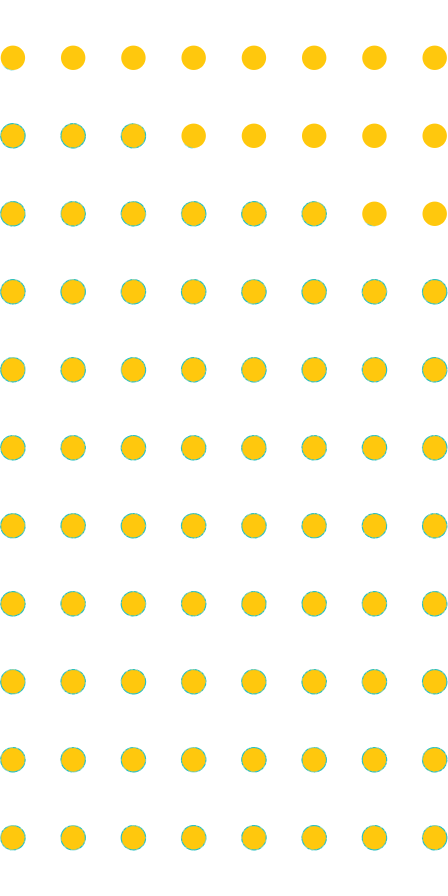
Reproduce this pattern procedurally as a WebGL 2 fragment shader.

```glsl
#version 300 es
precision highp float;
// Grid of 8 by 11 yellow dots on white, with thin broken teal rims that are missing at the upper right.

uniform vec2 u_resolution;
out vec4 fragColor;

// Lengths are in canvas widths, measured from the top left corner.
const vec2 GRID_COUNT = vec2(8.0, 11.0);
const vec2 FIRST_CENTER = vec2(0.0288, 0.1290);
const vec2 SPACING = vec2(0.1345, 0.1741);
const float DOT_RADIUS = 0.0272;
const float RIM_WIDTH = 0.0026;

const vec3 WHITE = vec3(1.0);
const vec3 YELLOW = vec3(1.0, 0.785, 0.05);
const vec3 TEAL = vec3(0.16, 0.75, 0.76);

vec2 hashGradient(vec2 cell) {
    float h = fract(sin(dot(cell, vec2(127.1, 311.7))) * 43758.5);
    float angle = 6.28319 * h;
    return vec2(cos(angle), sin(angle));
}

float gradientNoise(vec2 p) {
    vec2 i = floor(p);
    vec2 f = fract(p);
    vec2 u = f * f * f * (f * (f * 6.0 - 15.0) + 10.0);
    float a = dot(hashGradient(i), f);
    float b = dot(hashGradient(i + vec2(1.0, 0.0)), f - vec2(1.0, 0.0));
    float c = dot(hashGradient(i + vec2(0.0, 1.0)), f - vec2(0.0, 1.0));
    float d = dot(hashGradient(i + vec2(1.0, 1.0)), f - vec2(1.0, 1.0));
    return mix(mix(a, b, u.x), mix(c, d, u.x), u.y);
}

// Share of a pixel that lies inside a shape with signed distance d.
float coverage(float d, float pixel) {
    return clamp(0.5 - d / pixel, 0.0, 1.0);
}

// Coverage of a line centred on the outline; stays correct below one pixel.
float outline(float d, float width, float pixel) {
    return coverage(d - 0.5 * width, pixel) - coverage(d + 0.5 * width, pixel);
}

// Signed distance to the nearest dot of a bounded grid.
float dotGrid(vec2 p, vec2 gridPos, vec2 count, float radius) {
    vec2 index = clamp(floor(gridPos + 0.5), vec2(0.0), count - 1.0);
    return length(p - FIRST_CENTER - index * SPACING) - radius;
}

// Rims appear below a slanted line that drops one row every three columns.
float rimRegion(vec2 gridPos) {
    return smoothstep(0.42, 0.58, 3.0 * gridPos.y - gridPos.x);
}

void main() {
    float pixel = 1.0 / u_resolution.x;
    vec2 p = vec2(gl_FragCoord.x, u_resolution.y - gl_FragCoord.y) * pixel;
    vec2 gridPos = (p - FIRST_CENTER) / SPACING;
    float d = dotGrid(p, gridPos, GRID_COUNT, DOT_RADIUS);

    // Dot fill
    vec3 color = mix(WHITE, YELLOW, coverage(d, pixel));

    // Broken rim
    float breaks = mix(0.5, 1.0, smoothstep(-0.25, 0.1, gradientNoise(p * 150.0)));
    float rim = outline(d, RIM_WIDTH, pixel) * breaks * rimRegion(gridPos);
    color = mix(color, TEAL, rim);

    fragColor = vec4(color, 1.0);
}
```
